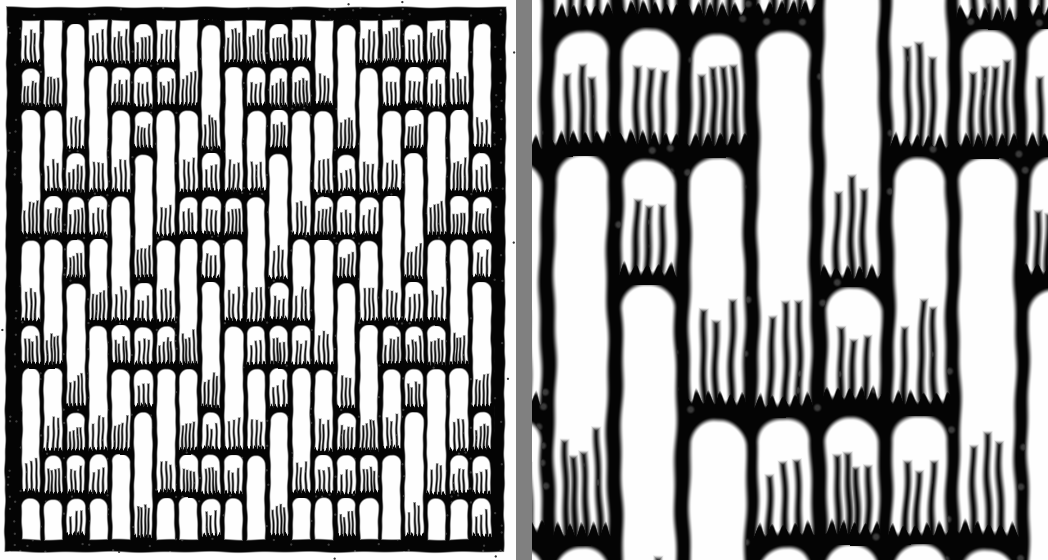
Left, the full canvas; right, a detail of the centre.
This pattern is drawn by a Shadertoy shader. Its source:

```glsl
// A black woodcut panel of interlaced upright strips with round tops and hatched feet.
// Each of six repeating columns has a bit mask of the rows where a strip begins;
// strips are distance shapes, cut by tapered hatch lines and bent by layered sines.

const float ASPECT = 0.922;                       // canvas width over height
const vec2 GRID_ORIGIN = vec2(0.0347, 0.0423);    // upper left of the weave
const vec2 PITCH = vec2(0.0403, 0.07695);         // column and row spacing
const vec4 FRAME_OUTER = vec4(0.0104, 0.0130, 0.9023, 0.9857);
const vec4 FRAME_INNER = vec4(0.0352, 0.0365, 0.8815, 0.9635);
const int REPEAT = 6;
const int START_ROWS[6] = int[6](38, 52, 57, 50, 22, 15);

const float HALF_WIDTH = 0.0166;
const float CAP_RADIUS = 0.0145;
const float FOOT_GAP = 0.0115;
const float HATCH_HALF = 0.0019;
const float WOBBLE = 0.0007;
const float SOFTNESS = 0.0020;
const float SPECK_SIZE = 0.011;
const vec3 INK = vec3(0.015);
const vec3 PAPER = vec3(0.995);

float hash(vec2 p) {
    vec3 q = fract(p.xyx * vec3(0.1031, 0.1030, 0.0973));
    q += dot(q, q.yzx + 33.33);
    return fract((q.x + q.y) * q.z);
}

// Signed distance to a box given as left, top, right, bottom
float boxDistance(vec2 p, vec4 b) {
    vec2 q = abs(p - 0.5 * (b.xy + b.zw)) - 0.5 * (b.zw - b.xy);
    return length(max(q, 0.0)) + min(max(q.x, q.y), 0.0);
}

vec2 handWobble(vec2 p) {
    return WOBBLE * vec2(sin(p.y * 61.0 + 3.0 * sin(p.x * 23.0)) + 0.5 * sin(p.y * 173.0 + p.x * 90.0),
                         sin(p.x * 71.0 + 2.0 * sin(p.y * 19.0)) + 0.7 * sin(p.x * 37.0 + 1.0));
}

int wrapIndex(int i) {
    return ((i % REPEAT) + REPEAT) % REPEAT;
}

bool startsStrip(int col, int row) {
    return ((START_ROWS[wrapIndex(col)] >> wrapIndex(row)) & 1) == 1;
}

// Hatch strokes rise from the foot; the rightmost ones reach highest
float hatchDistance(float x, float rise, float span, vec2 id) {
    float count = hash(id + 7.0) < 0.55 ? 3.0 : 4.0;
    float d = 1.0;
    for (float i = 0.0; i < 4.0; i++) {
        if (i >= count) break;
        float r = hash(id * 3.0 + vec2(i * 11.0, 41.0));
        float across = (i + 1.0) / (count + 1.0);
        float center = HALF_WIDTH * (2.0 * across - 1.0) + 0.0022 * (r - 0.5);
        center += 0.03 * (hash(id + i * 5.0) - 0.5) * rise;
        float height = mix(0.031, 0.043, r) + 0.009 * (across - 0.4);
        height *= span > 1.5 ? 1.3 : 1.0;
        float taper = HATCH_HALF * (1.0 - 0.2 * clamp(rise / height, 0.0, 1.0));
        d = min(d, max(abs(x - center) - taper, rise - height));
    }
    return d;
}

// Negative inside the white part of a strip
float stripDistance(vec2 p) {
    vec2 local = p - GRID_ORIGIN;
    ivec2 cell = ivec2(floor(local / PITCH));
    int first = cell.y;
    int next = cell.y + 1;
    for (int i = 0; i < 2; i++) {
        if (!startsStrip(cell.x, first)) first--;
        if (!startsStrip(cell.x, next)) next++;
    }
    vec2 id = vec2(cell.x, first) + 20.0;
    float seed = hash(id);
    float x = local.x - (float(cell.x) + 0.5) * PITCH.x + 0.0012 * (seed - 0.5);
    float top = float(first) * PITCH.y + 0.004 * hash(id + 3.0) - 0.001;
    float foot = float(next) * PITCH.y - FOOT_GAP;
    float ragged = 0.0032 * sin(x * 900.0 + seed * 6.28) + 0.004 * (seed - 0.5);

    // Rounded head, then a ragged foot cut by hatching
    float halfWidth = HALF_WIDTH - 0.0012 * hash(id + 13.0);
    vec2 q = vec2(abs(x) - halfWidth, top - local.y) + CAP_RADIUS;
    float d = length(max(q, 0.0)) + min(max(q.x, q.y), 0.0) - CAP_RADIUS;
    d = max(d, local.y - foot - ragged);
    return max(d, -hatchDistance(x, foot - local.y, float(next - first), id));
}

// Sparse cellular dots, 1 at their centers
float specks(vec2 p, float density) {
    vec2 g = p / SPECK_SIZE;
    vec2 id = floor(g);
    vec2 center = 0.3 + 0.4 * vec2(hash(id + 5.0), hash(id + 17.0));
    return step(hash(id + 29.0), density) * smoothstep(0.28, 0.08, length(g - id - center));
}

void mainImage(out vec4 fragColor, in vec2 fragCoord) {
    vec2 uv = fragCoord / iResolution.xy;
    vec2 p = vec2(uv.x * ASPECT, 1.0 - uv.y);     // y runs down the panel
    vec2 bent = p + handWobble(p);
    float soft = max(SOFTNESS, 0.75 / iResolution.y);

    float strips = max(stripDistance(bent), boxDistance(bent, FRAME_INNER));
    float frame = boxDistance(bent + vec2(0.004 * (p.y - 0.5), 0.0), FRAME_OUTER);
    float white = smoothstep(soft, -soft, strips);
    float margin = smoothstep(-soft, soft, frame);

    // Worn ink shows pale dots; the margin catches a few stray dark ones
    float tone = max(white, 0.22 * specks(p, 0.14));
    tone = mix(tone, 1.0 - 0.8 * specks(p, 0.012), margin);
    fragColor = vec4(mix(INK, PAPER, tone), 1.0);
}
```
